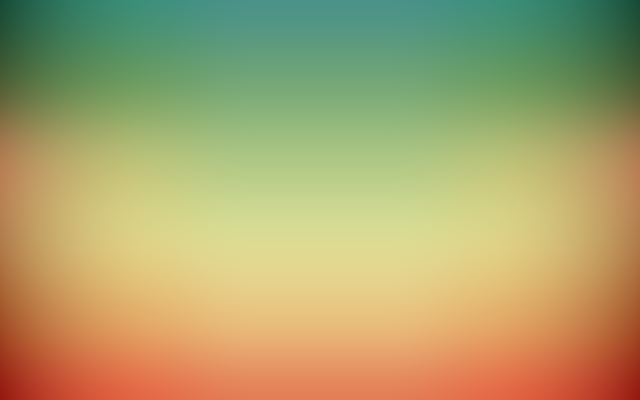
Write a WebGL 1 fragment shader that draws this background.

```glsl
precision highp float;
// A soft sunset-like backdrop: teal and green above, pale yellow in the middle, red-orange below.
// Three vertical colour ramps (rim, shoulder, core) are splined smoothly
// and blended by the distance to the nearer side of the canvas.

uniform vec2 u_resolution;

// Interpolating cubic kernel, zero beyond two stops.
float splineWeight(float d) {
  d = abs(d);
  if (d < 1.0) return (1.5 * d - 2.5) * d * d + 1.0;
  if (d < 2.0) return ((-0.5 * d + 2.5) * d - 4.0) * d + 2.0;
  return 0.0;
}

// Smooth curve through six evenly spaced colours, from top (0) to bottom (1).
vec3 ramp(float t, vec3 a, vec3 b, vec3 c, vec3 d, vec3 e, vec3 f) {
  float s = t * 5.0;
  vec3 sum = splineWeight(s) * a + splineWeight(s - 1.0) * b
           + splineWeight(s - 2.0) * c + splineWeight(s - 3.0) * d
           + splineWeight(s - 4.0) * e + splineWeight(s - 5.0) * f;
  // Repeat the end colours beyond the range.
  return sum + splineWeight(s + 1.0) * a + splineWeight(s - 6.0) * f;
}

void main() {
  vec2 uv = gl_FragCoord.xy / u_resolution;
  float t = 1.0 - uv.y;
  float side = min(uv.x, 1.0 - uv.x);

  // Dark outer rim
  vec3 rim = ramp(t, vec3(0.09, 0.29, 0.21), vec3(0.29, 0.36, 0.20),
    vec3(0.70, 0.48, 0.32), vec3(0.69, 0.48, 0.29),
    vec3(0.63, 0.31, 0.15), vec3(0.58, 0.09, 0.06));

  // Saturated shoulders
  vec3 shoulder = ramp(t, vec3(0.23, 0.56, 0.47), vec3(0.42, 0.61, 0.38),
    vec3(0.74, 0.76, 0.47), vec3(0.87, 0.82, 0.52),
    vec3(0.89, 0.66, 0.40), vec3(0.90, 0.39, 0.26));

  // Pale core
  vec3 core = ramp(t, vec3(0.29, 0.57, 0.54), vec3(0.45, 0.65, 0.47),
    vec3(0.68, 0.78, 0.52), vec3(0.86, 0.86, 0.58),
    vec3(0.91, 0.75, 0.49), vec3(0.89, 0.49, 0.34));

  // Horizontal blend: quick rise from the rim, then a slow ease into the core
  float fall = 1.0 - clamp(side / 0.25, 0.0, 1.0);
  vec3 color = mix(rim, shoulder, 1.0 - fall * fall);
  color = mix(color, core, smoothstep(0.17, 0.40, side));

  gl_FragColor = vec4(color, 1.0);
}
```
